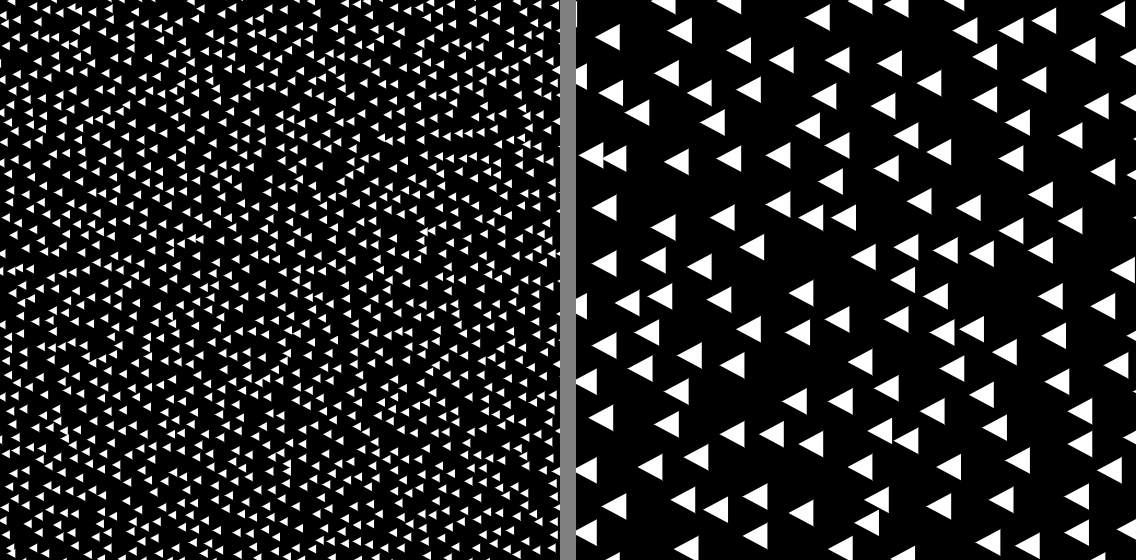
Left, the full canvas; right, a detail of the centre.
Give the GLSL for this pattern, as a Shadertoy shader.

```glsl
// Small white triangles, all pointing left, scattered evenly on black.
// Seeds come from a turned jittered grid; each is pushed away from its near
// neighbours so that the scatter stays irregular but hardly ever overlaps.

#define CELLS 35.0        // grid cells per canvas height
#define GRID_TURN 0.42    // grid angle in radians, hides the rows
#define JITTER 0.92       // share of a cell a seed may roam
#define MIN_GAP 0.82      // seeds closer than this repel, in cells
#define MAX_PUSH 0.55     // longest repulsion, in cells
#define TRI_WIDTH 0.0148  // tip to back, in canvas heights
#define TRI_HEIGHT 0.0158 // length of the upright back
#define SNAP 512.0        // placement steps per canvas height

const vec3 BACKGROUND = vec3(0.0);
const vec3 INK = vec3(0.995);

vec2 hash2(vec2 cell) {
    vec3 h = fract(cell.xyx * vec3(0.1031, 0.1030, 0.0973));
    h += dot(h, h.yzx + 33.33);
    return fract((h.xx + h.yz) * h.zy);
}

vec2 seedPoint(vec2 cell) {
    return cell + 0.5 + JITTER * (hash2(cell + 91.0) - 0.5);
}

// Seed of a cell after one step of repulsion from its neighbours
vec2 spreadPoint(vec2 cell) {
    vec2 seed = seedPoint(cell);
    vec2 push = vec2(0.0);
    for (int j = -1; j <= 1; j++) {
        for (int i = -1; i <= 1; i++) {
            if (i == 0 && j == 0) continue;
            vec2 away = seed - seedPoint(cell + vec2(i, j));
            float gap = max(length(away), 1e-4);
            push += 0.5 * max(MIN_GAP - gap, 0.0) * away / gap;
        }
    }
    return seed + push * min(1.0, MAX_PUSH / max(length(push), 1e-4));
}

// Signed distance to a triangle pointing left, origin at the middle of its back
float triangleDistance(vec2 p) {
    vec2 side = normalize(vec2(-0.5 * TRI_HEIGHT, TRI_WIDTH));
    float slant = dot(vec2(p.x + TRI_WIDTH, abs(p.y)), side);
    return max(p.x, slant);
}

void mainImage(out vec4 fragColor, in vec2 fragCoord) {
    float pixel = 1.0 / iResolution.y;
    vec2 uv = fragCoord * pixel;

    // Turned grid space
    float c = cos(GRID_TURN), s = sin(GRID_TURN);
    mat2 turn = mat2(c, s, -s, c);
    vec2 home = floor(turn * uv * CELLS);

    // Nearest triangle among the surrounding cells
    float dist = 1.0;
    for (int j = -1; j <= 1; j++) {
        for (int i = -1; i <= 1; i++) {
            vec2 center = transpose(turn) * spreadPoint(home + vec2(i, j)) / CELLS;
            vec2 back = center + vec2(0.5 * TRI_WIDTH, 0.0);
            back = floor(back * SNAP + 0.5) / SNAP;
            dist = min(dist, triangleDistance(uv - back));
        }
    }

    // Edge smoothed over one pixel
    float coverage = clamp(0.5 - dist / pixel, 0.0, 1.0);
    fragColor = vec4(mix(BACKGROUND, INK, coverage), 1.0);
}
```
